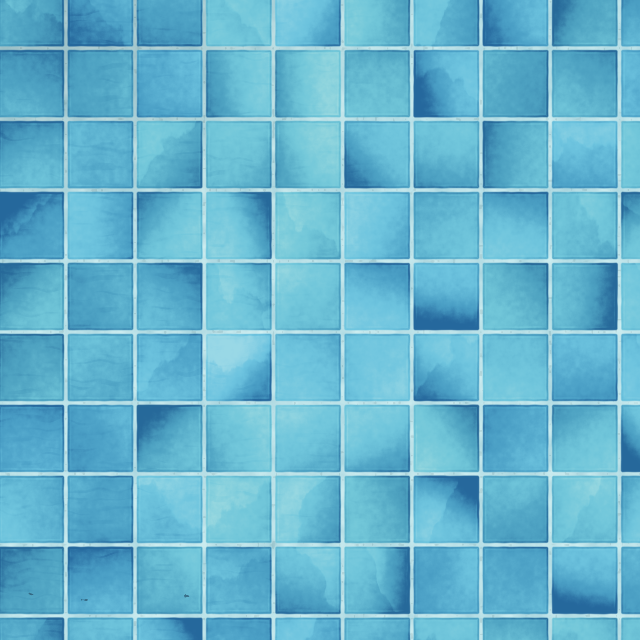
A Shadertoy shader for this texture:

```glsl
float hash(vec2 p) {
    vec3 q = fract(p.xyx * vec3(0.1031, 0.1030, 0.0973));
    q += dot(q, q.yzx + 33.33);
    return fract((q.x + q.y) * q.z);
}

float noise(vec2 p) {
    vec2 i = floor(p), f = fract(p);
    f = f * f * (3.0 - 2.0 * f);
    return mix(mix(hash(i), hash(i + vec2(1, 0)), f.x),
               mix(hash(i + vec2(0, 1)), hash(i + vec2(1, 1)), f.x), f.y);
}

float fbm(vec2 p) {
    float sum = 0.0, amp = 0.5;
    for (int i = 0; i < 5; i++) {
        sum += amp * noise(p);
        p = mat2(1.6, 1.2, -1.2, 1.6) * p + 7.3;
        amp *= 0.5;
    }
    return sum;
}

float roundedBox(vec2 p, float halfSize, float radius) {
    vec2 q = abs(p) - halfSize + radius;
    return length(max(q, 0.0)) + min(max(q.x, q.y), 0.0) - radius;
}

// Glaze colour from thick and deep (0) to thin and pale (1)
vec3 glazeRamp(float t) {
    vec3 c = mix(vec3(0.15, 0.41, 0.61), vec3(0.295, 0.625, 0.765), smoothstep(0.0, 0.36, t));
    c = mix(c, vec3(0.44, 0.775, 0.868), smoothstep(0.3, 0.68, t));
    return mix(c, vec3(0.62, 0.855, 0.895), smoothstep(0.62, 1.0, t));
}

void mainImage(out vec4 fragColor, in vec2 fragCoord) {
    vec2 uv = fragCoord / iResolution.xy;
    vec2 grid = uv * vec2(9.25, 9.02) + vec2(0.048, 0.659);
    vec2 id = floor(grid), p = fract(grid) - 0.5;
    vec2 seed = id * 17.0;
    float pixel = 9.25 / iResolution.y;
    float edge = roundedBox(p, 0.474, 0.025) + 0.007 * (noise(grid * 9.0) - 0.5);

    // Tone of each tile, over a broad light falling down the middle
    float cloud = fbm(grid * 1.7 + seed) - 0.48;
    float tone = 0.53 + 0.24 * (hash(id + 3.1) - 0.5) + 0.3 * cloud;
    tone += 0.2 * exp(-pow((uv.x - 0.46) / 0.14, 2.0)) * smoothstep(0.0, 0.35, uv.y);
    tone += 0.05 * smoothstep(0.75, 1.0, uv.x) - 0.07 * smoothstep(0.35, 0.0, uv.x);
    tone -= 0.09 * smoothstep(0.75, 1.0, uv.y);

    // Glaze pooled toward one side or corner
    float angle = 6.2832 * hash(id + 8.7);
    float slope = dot(p, vec2(cos(angle), sin(angle))) + 0.3 * cloud;
    float pooling = pow(hash(id + 21.3), 2.5);
    tone -= (0.1 + 0.65 * pooling) * smoothstep(-0.15, 0.6, slope);
    tone += 0.1 * smoothstep(0.0, 0.5, -slope);

    // Fine mottling and brushed horizontal streaks
    tone += 0.15 * (fbm(grid * 15.0) - 0.48);
    float streak = noise(vec2(grid.x * 2.5, grid.y * 22.0 + 2.0 * noise(grid * 4.0)) + seed);
    tone -= 0.06 * smoothstep(0.65, 0.95, streak) * smoothstep(0.75, 0.3, uv.x);

    // Ragged window reflections on some tiles
    float ragged = p.x * (hash(id + 5.5) - 0.5) * 2.0 + p.y * 0.5
                 + 0.5 * (fbm(grid * vec2(3.0, 2.0) + seed) - 0.5);
    float glossy = step(0.72, hash(id + 40.0));
    tone += 0.13 * glossy * smoothstep(0.0, 0.05, ragged) * smoothstep(0.6, 0.1, ragged);

    // Rim: soft shade and dark groove, then a faint bright bevel
    float sideShade = 0.5 + 0.9 * smoothstep(-0.3, 0.5, p.x + 0.5 * p.y);
    tone -= 0.07 * smoothstep(-0.12, 0.0, edge);
    tone -= 0.14 * sideShade * exp(-pow((edge + 0.014) / 0.014, 2.0));
    tone += 0.12 * exp(-pow((edge + 0.042) / 0.012, 2.0)) * noise(grid * 4.0 + 2.0);
    vec3 color = glazeRamp(clamp(tone, 0.0, 1.0));
    color *= mix(vec3(1.02, 1.01, 0.98), vec3(0.97, 0.99, 1.01), hash(id + 60.0));

    // Rare chips
    vec2 chipAt = p - 0.7 * (vec2(hash(id + 71.0), hash(id + 83.0)) - 0.5);
    float chip = length(chipAt * vec2(1.0, 2.6)) + 0.06 * (noise(grid * 40.0) - 0.5);
    color = mix(color, vec3(0.16, 0.32, 0.42),
                0.7 * step(0.96, hash(id + 97.0)) * smoothstep(pixel, -pixel, chip - 0.035));

    // Softly worn grout, greyer at the upper left
    vec3 grout = mix(vec3(0.64, 0.82, 0.86), vec3(0.82, 0.94, 0.95), fbm(grid * 5.0) * 1.1);
    grout *= 1.0 - 0.13 * smoothstep(0.55, 1.0, uv.y) * smoothstep(0.65, 0.1, uv.x);
    grout -= 0.07 * smoothstep(0.75, 0.95, noise(grid * 23.0));
    float blur = 0.006 + 0.5 * pixel;
    color = mix(color, grout, smoothstep(-blur, blur, edge));

    fragColor = vec4(clamp(color, 0.0, 1.0), 1.0);
}
```
